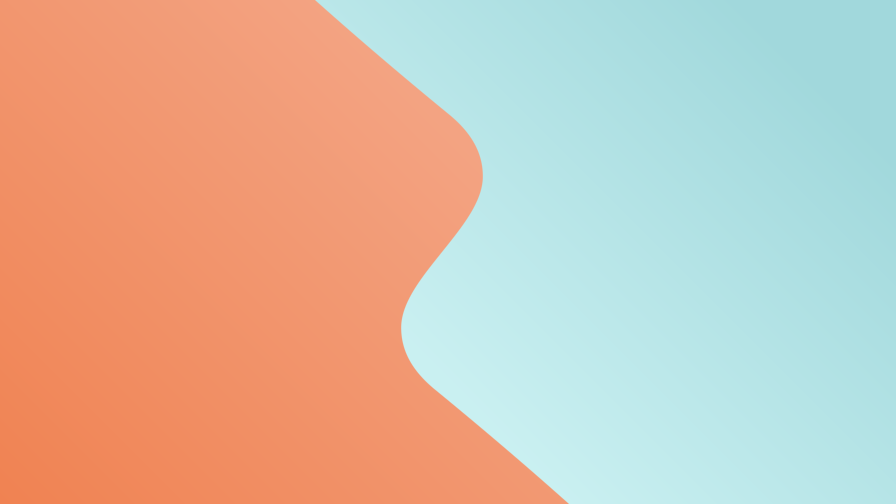
This background is drawn by a Shadertoy shader. Its source:

```glsl
// Two diagonal gradients, warm orange and pale teal, split by a smooth S-curve.
// The divide is an odd function x(y) about its centre, joined from cubic Hermite
// spans; a slope-corrected distance to it smooths the edge.

const vec3 ORANGE_DEEP = vec3(0.941, 0.510, 0.320);
const vec3 ORANGE_PALE = vec3(0.953, 0.640, 0.510);
const vec3 TEAL_PALE   = vec3(0.790, 0.940, 0.945);
const vec3 TEAL_DEEP   = vec3(0.632, 0.848, 0.862);

// Gradient spans along x + y, in canvas heights
const vec2 ORANGE_SPAN = vec2(0.0, 1.64);
const vec2 TEAL_SPAN   = vec2(1.13, 2.45);

// Curve knots: height above centre, sideways offset, slope dx/dy
const vec2 CENTRE    = vec2(0.877, 0.5);
const vec3 KNOT_MID  = vec3(0.0, 0.0, 0.8);
const vec3 KNOT_PEAK = vec3(0.150, 0.081, 0.0);
const vec3 KNOT_BEND = vec3(0.273, 0.0139, -1.22);
const vec3 KNOT_END  = vec3(0.5, -0.252, -1.12);

// Cubic Hermite span between knots a and b
float hermite(vec3 a, vec3 b, float y) {
    float h = b.x - a.x;
    float t = (y - a.x) / h;
    float s = 1.0 - t;
    return s * s * ((1.0 + 2.0 * t) * a.y + t * h * a.z)
         + t * t * ((1.0 + 2.0 * s) * b.y - s * h * b.z);
}

// Sideways offset of the divide, point-symmetric about the centre
float divide(float y) {
    float r = abs(y);
    float x = r < KNOT_PEAK.x ? hermite(KNOT_MID, KNOT_PEAK, r)
            : r < KNOT_BEND.x ? hermite(KNOT_PEAK, KNOT_BEND, r)
            : hermite(KNOT_BEND, KNOT_END, r);
    return y < 0.0 ? -x : x;
}

vec3 ramp(vec3 from, vec3 to, vec2 span, float t) {
    return mix(from, to, clamp((t - span.x) / (span.y - span.x), 0.0, 1.0));
}

void mainImage(out vec4 fragColor, in vec2 fragCoord) {
    float pixel = 1.0 / iResolution.y;
    vec2 p = fragCoord * pixel;
    vec2 q = p - CENTRE;

    // Signed distance to the divide, positive on the teal side
    float slope = (divide(q.y + pixel) - divide(q.y - pixel)) / (2.0 * pixel);
    float dist = (q.x - divide(q.y)) * inversesqrt(1.0 + slope * slope);

    // Diagonal colour fields
    float diagonal = p.x + p.y;
    vec3 orange = ramp(ORANGE_DEEP, ORANGE_PALE, ORANGE_SPAN, diagonal);
    vec3 teal = ramp(TEAL_PALE, TEAL_DEEP, TEAL_SPAN, diagonal);

    float tealSide = smoothstep(-0.75 * pixel, 0.75 * pixel, dist);
    fragColor = vec4(mix(orange, teal, tealSide), 1.0);
}
```
